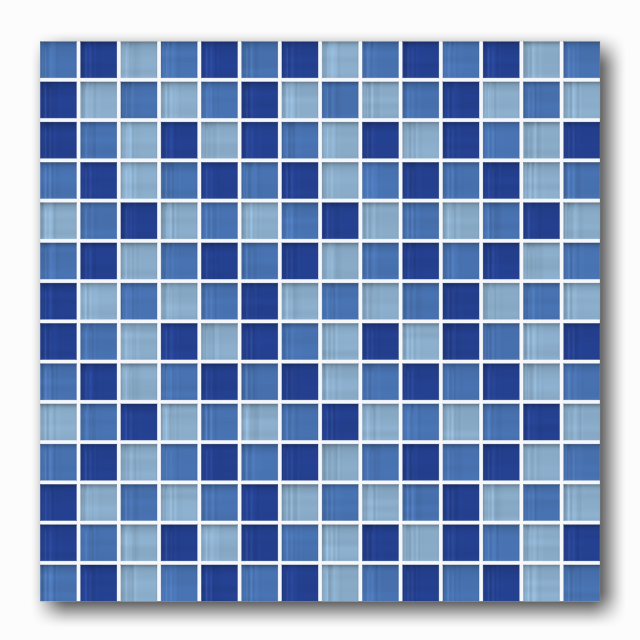
Give the GLSL for this pattern, as a Shadertoy shader.

```glsl
// Sheet of square blue glass mosaic tiles with white grout and a soft drop shadow.

// Tile tones over a 5 by 5 block, from the top row: 0 dark, 1 mid, 2 light
const int TONES[25] = int[25](
    1, 0, 2, 1, 0,
    0, 2, 1, 2, 1,
    0, 1, 2, 0, 2,
    1, 0, 2, 1, 0,
    2, 1, 0, 2, 1);

float hash(vec2 p) {
    vec3 q = fract(p.xyx * vec3(0.1031, 0.1030, 0.0973));
    q += dot(q, q.yzx + 33.33);
    return fract((q.x + q.y) * q.z);
}

// Smooth one-dimensional noise in -0.5..0.5
float streak(float x, float seed) {
    float i = floor(x);
    return mix(hash(vec2(i, seed)), hash(vec2(i + 1.0, seed)), smoothstep(0.0, 1.0, x - i)) - 0.5;
}

float boxDistance(vec2 p, vec2 halfSize) {
    vec2 d = abs(p) - halfSize;
    return max(d.x, d.y);
}

vec3 glassColor(vec2 id, vec2 t) {
    int tone = TONES[int(mod(id.y, 5.0)) * 5 + int(mod(id.x, 5.0))];
    vec3 base = tone == 0 ? vec3(0.14, 0.25, 0.56)
              : tone == 1 ? vec3(0.28, 0.445, 0.69)
                          : vec3(0.54, 0.675, 0.79);
    float seed = id.x + id.y * 14.0 + 7.0;

    // Shaded top and left rims
    float shade = 1.0 - 0.32 * exp(-t.y * 13.0) - 0.13 * exp(-t.x * 16.0);
    shade -= 0.08 * smoothstep(0.95, 1.0, t.x);

    // Vertical reflections on the left, faint bands across
    float leftSide = 1.0 - smoothstep(0.3, 0.65, t.x);
    shade += 0.15 * leftSide * streak(t.x * 15.0, seed);
    shade += 0.06 * streak(t.y * 6.0, seed + 300.0);
    float glint = exp(-pow((t.x - 0.15) / 0.025, 2.0)) + 0.6 * exp(-pow((t.x - 0.28) / 0.03, 2.0));
    return base * shade + 0.05 * glint * smoothstep(0.05, 0.3, t.y);
}

void mainImage(out vec4 fragColor, in vec2 fragCoord) {
    float side = min(iResolution.x, iResolution.y);
    vec2 uv = (fragCoord - 0.5 * iResolution.xy) / side + 0.5;
    const float pitch = 0.0629;
    const float tileSize = 0.905;
    const float count = 14.0;
    float aa = 0.8 / (side * pitch);

    // Cell coordinates counted from the top left tile
    vec2 q = vec2(uv.x - 0.0628, 0.9352 - uv.y) / pitch;
    vec2 id = clamp(floor(q + 0.5 * (1.0 - tileSize)), 0.0, count - 1.0);
    vec2 local = q - id;

    // Drop shadow towards the lower right
    vec2 halfSheet = vec2(0.5 * (count - 1.0 + tileSize));
    vec2 inset = (halfSheet - abs(q - halfSheet - 0.21)) * pitch;
    vec2 cover = smoothstep(-0.031, 0.031, inset);
    vec3 color = vec3(0.99 - 0.76 * cover.x * cover.y);

    // Grout sheet
    float sheet = boxDistance(q - halfSheet, halfSheet);
    color = mix(color, vec3(0.96, 0.97, 0.985), 1.0 - smoothstep(-aa, aa, sheet));

    // Glass tiles
    float tile = boxDistance(local - 0.5 * tileSize, vec2(0.5 * tileSize));
    vec3 glass = glassColor(id, clamp(local / tileSize, 0.0, 1.0));
    color = mix(color, glass, 1.0 - smoothstep(-aa, aa, tile));

    fragColor = vec4(color, 1.0);
}
```
